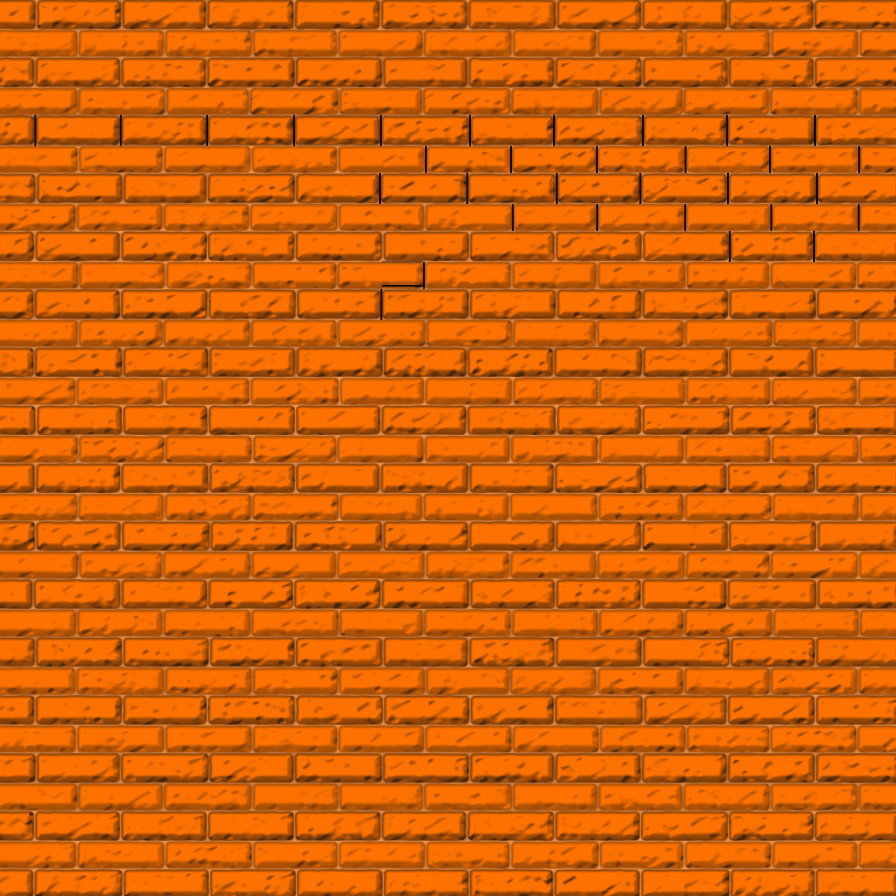
Write a WebGL 1 fragment shader that draws this texture.

```glsl
precision highp float;
// Orange embossed brick wall with alternating course heights, thin tan mortar and a few black cracks.
uniform vec2 u_resolution;

const vec3 ORANGE = vec3(0.99, 0.445, 0.0);
const vec3 SHADOW = vec3(0.16, 0.09, 0.04);
const vec3 MORTAR_DIM = vec3(0.58, 0.34, 0.15);
const vec3 MORTAR_LIGHT = vec3(0.95, 0.56, 0.26);
const vec3 CRACK = vec3(0.06, 0.03, 0.01);

const float BRICK_WIDTH = 0.0968;
const float PAIR_HEIGHT = 0.0647;   // one tall course plus one short course
const float TALL_HEIGHT = 0.0339;
const float JOINT = 0.0009;         // half the mortar width
const float BEVEL = 0.0075;

float hash(vec2 p) {
  vec3 q = fract(vec3(p.xyx) * 0.1031);
  q += dot(q, q.yzx + 33.33);
  return fract((q.x + q.y) * q.z);
}

float noise(vec2 p) {
  vec2 i = floor(p);
  vec2 f = fract(p);
  f = f * f * (3.0 - 2.0 * f);
  return mix(mix(hash(i), hash(i + vec2(1.0, 0.0)), f.x),
             mix(hash(i + vec2(0.0, 1.0)), hash(i + 1.0), f.x), f.y);
}

float roundedBox(vec2 p, vec2 halfSize, float radius) {
  vec2 q = abs(p) - halfSize + radius;
  return length(max(q, 0.0)) + min(max(q.x, q.y), 0.0) - radius;
}

// Slightly irregular position of a vertical joint
float jointX(float row, float column) {
  float start = mix(0.039, 0.0866, mod(row, 2.0));
  float jitter = hash(vec2(column + 31.0, row + 7.0)) - 0.5;
  return start + column * BRICK_WIDTH + jitter * 0.0040;
}

// Soft diagonal pits in the brick face
float pits(vec2 p, vec2 seed) {
  vec2 q = vec2(p.x + 0.8 * p.y, p.y - 0.6 * p.x) * vec2(88.0, 112.0) + seed * 17.0 + 200.0;
  return smoothstep(0.45, 1.0, noise(q));
}

float edgeDistance(vec2 p, vec2 halfSize, vec2 seed) {
  float wobble = noise(p * 120.0 + seed * 13.0 + 300.0) - 0.5;
  return roundedBox(p, halfSize - JOINT, 0.0052) + wobble * 0.0008;
}

float relief(vec2 p, vec2 halfSize, vec2 seed) {
  float rough = mix(0.30, 0.60, hash(seed + 50.0));
  float body = smoothstep(0.001, -BEVEL, edgeDistance(p, halfSize, seed));
  return body - rough * pits(p, seed);
}

float stroke(float dist, float halfWidth, float blur) {
  return 1.0 - smoothstep(halfWidth - blur, halfWidth + blur, dist);
}

// 1 where a joint of this course has opened into a crack
float isCracked(float row, float column) {
  float first = row < 4.5 ? 0.0 : row < 6.5 ? 4.0 : row < 7.5 ? 5.0 : row < 8.5 ? 8.0 : 4.0;
  float last = row > 8.5 ? 4.0 : 9.0;
  return step(3.5, row) * step(row, 10.5) * step(first, column) * step(column, last);
}

float ledgeCrack(vec2 p, float y, float blur) {
  float dist = max(abs(p.x - 0.449) - 0.022, abs(p.y - y));
  return stroke(dist, 0.0009, blur);
}

void main() {
  vec2 uv = gl_FragCoord.xy / u_resolution;
  float pixel = 1.0 / u_resolution.y;

  // Course, counted from the top
  float depth = 1.0 - uv.y + 0.0008;
  float pair = floor(depth / PAIR_HEIGHT);
  float inPair = depth - pair * PAIR_HEIGHT;
  float isShort = step(TALL_HEIGHT, inPair);
  float row = 2.0 * pair + isShort;
  float height = mix(TALL_HEIGHT, PAIR_HEIGHT - TALL_HEIGHT, isShort);

  // Brick within the course
  float column = floor((uv.x - mix(0.039, 0.0866, isShort)) / BRICK_WIDTH);
  column -= step(uv.x, jointX(row, column));
  column += step(jointX(row, column + 1.0), uv.x);
  float left = jointX(row, column);
  float right = jointX(row, column + 1.0);
  vec2 halfSize = 0.5 * vec2(right - left, height);
  vec2 p = vec2(uv.x - 0.5 * (left + right), isShort * TALL_HEIGHT + 0.5 * height - inPair);
  vec2 seed = vec2(column + 3.0, row);

  // Emboss lit from the upper left, plus soft dark rims
  vec2 toShade = vec2(0.0018, -0.0026);
  float slope = relief(p, halfSize, seed) - relief(p + toShade, halfSize, seed);
  float edge = edgeDistance(p, halfSize, seed);
  float rim = smoothstep(-0.0042, 0.0005, edge) * mix(0.58, 0.38, isShort);
  float strength = mix(1.2, 0.9, isShort);
  float shade = min(strength * max(slope - 0.02, 0.0) + rim, 0.85);
  vec3 color = mix(ORANGE, SHADOW, shade);

  // Mortar, brighter in the wide corners and dimmer along some courses
  float tint = 0.1 + 0.35 * noise(uv * 90.0) + 0.3 * hash(vec2(row, 5.0));
  tint += 0.4 * smoothstep(0.0003, 0.0022, edge);
  vec3 mortar = mix(MORTAR_DIM, MORTAR_LIGHT, min(tint, 1.0));
  color = mix(color, mortar, smoothstep(-0.0005 - 0.5 * pixel, 0.0005 + 0.5 * pixel, edge));

  // Cracks
  float nearest = column + step(0.0, p.x);
  float crack = isCracked(row, nearest) * stroke(halfSize.x - abs(p.x), 0.0011, 0.5 * pixel);
  crack = max(crack, ledgeCrack(uv, 0.681, 0.5 * pixel));
  crack = max(crack, 0.5 * ledgeCrack(uv, 0.708, 0.5 * pixel));
  gl_FragColor = vec4(mix(color, CRACK, crack), 1.0);
}
```
